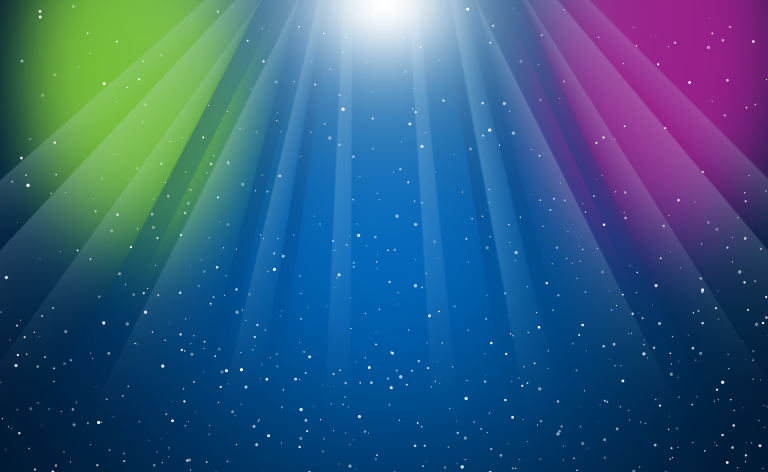
A Shadertoy shader for this background:

```glsl
// Fanned light rays over a deep blue field with green and purple glows and drifting specks.

const vec3 NAVY   = vec3(0.00, 0.07, 0.15);
const vec3 BLUE   = vec3(0.00, 0.40, 0.73);
const vec3 GREEN  = vec3(0.46, 0.75, 0.22);
const vec3 PURPLE = vec3(0.60, 0.12, 0.54);
const vec3 SKY    = vec3(0.62, 0.79, 0.91);
const vec3 PALE   = vec3(0.75, 0.88, 0.95);
const vec3 SHADE  = vec3(0.00, 0.24, 0.48);

const int BEAMS = 9;

// Beam sides as (top x, slope) of the crisp side, then of the fading side.
const vec4 LEFT_BEAMS[BEAMS] = vec4[BEAMS](
    vec4(-0.087, -0.045, -0.066, -0.005),
    vec4(-0.125, -0.17, -0.108, -0.14),
    vec4(-0.14, -0.24, -0.125, -0.17),
    vec4(-0.178, -0.26, -0.15, -0.245),
    vec4(-0.184, -0.50, -0.178, -0.26),
    vec4(-0.258, -0.53, -0.216, -0.50),
    vec4(-0.262, -0.72, -0.258, -0.53),
    vec4(-0.316, -0.94, -0.262, -0.72),
    vec4(-0.379, -1.14, -0.316, -0.94));

const vec4 RIGHT_BEAMS[BEAMS] = vec4[BEAMS](
    vec4(0.051, 0.06, 0.072, 0.10),
    vec4(0.121, 0.16, 0.14, 0.185),
    vec4(0.14, 0.185, 0.17, 0.24),
    vec4(0.17, 0.24, 0.191, 0.265),
    vec4(0.195, 0.50, 0.191, 0.265),
    vec4(0.25, 0.45, 0.29, 0.47),
    vec4(0.305, 0.63, 0.29, 0.47),
    vec4(0.369, 0.84, 0.305, 0.63),
    vec4(0.436, 1.00, 0.369, 0.84));

// Strength (negative darkens) and softness, shared by both sides.
const vec2 BEAM_LOOK[BEAMS] = vec2[BEAMS](
    vec2(0.22, 0.3), vec2(-0.42, 0.3), vec2(0.25, 0.8),
    vec2(-0.42, 0.3), vec2(0.26, 1.0), vec2(-0.42, 0.4),
    vec2(0.24, 1.0), vec2(0.24, 0.8), vec2(0.20, 1.0));

// Sine-free hash: three values in 0..1.
vec3 hash3(vec3 p) {
    p = fract(p * vec3(0.1031, 0.1030, 0.0973));
    p += dot(p, p.yxz + 33.33);
    return fract((p.xxy + p.yxx) * p.zyx);
}

// Squared distance from an ellipse centre, scaled by its radii.
float ellipse2(vec2 p, vec2 center, vec2 radii) {
    vec2 q = (p - center) / radii;
    return dot(q, q);
}

vec3 addBeam(vec3 col, vec2 p, vec4 sides, vec2 look, float pixel) {
    float crisp = sides.x + sides.y * p.y;
    float faded = sides.z + sides.w * p.y;
    float across = (p.x - crisp) / (faded - crisp);
    float inside = min(across, 1.0 - across) * abs(faded - crisp);
    float mask = smoothstep(-pixel, pixel + 0.002, inside);
    mask *= mix(1.0, 1.0 - clamp(across, 0.0, 1.0), look.y);
    mask *= 1.0 - smoothstep(0.30, 0.92, p.y);
    return mix(col, look.x > 0.0 ? PALE : SHADE, abs(look.x) * mask);
}

// One jittered grid of specks, denser toward the bottom.
float specks(vec2 p, float cells, float seed, float pixel) {
    vec2 id = floor(p * cells);
    vec3 place = hash3(vec3(id + 80.0, seed));
    vec3 kind = hash3(vec3(id + 140.0, seed + 9.0));
    vec2 center = (id + 0.15 + 0.7 * place.xy) / cells;
    float radius = mix(0.0010, 0.0036, kind.x * kind.x);
    float present = step(place.z, mix(0.12, 0.50, smoothstep(0.1, 0.9, center.y)));
    float disc = 1.0 - smoothstep(radius - 0.6 * pixel, radius + 0.6 * pixel, length(p - center));
    return present * disc * mix(0.25, 1.0, kind.y);
}

void mainImage(out vec4 fragColor, in vec2 fragCoord) {
    // x runs from the middle, y is depth below the top, in canvas heights
    float pixel = 1.0 / iResolution.y;
    vec2 p = vec2(fragCoord.x - 0.5 * iResolution.x, iResolution.y - fragCoord.y) * pixel;

    // Blue field and coloured side glows
    vec3 col = mix(NAVY, BLUE, exp(-ellipse2(p, vec2(0.0, 0.5), vec2(0.62, 0.60))));
    float green = ellipse2(p, vec2(-0.53, 0.15), vec2(0.25, 0.38));
    float purple = ellipse2(p, vec2(0.59, 0.10), vec2(0.28, 0.42));
    col = mix(col, GREEN, exp(-green * green));
    col = mix(col, PURPLE, exp(-purple * purple));

    // Light and dark beams
    for (int i = 0; i < BEAMS; i++) {
        col = addBeam(col, p, LEFT_BEAMS[i], BEAM_LOOK[i], pixel);
        col = addBeam(col, p, RIGHT_BEAMS[i], BEAM_LOOK[i], pixel);
    }

    // Bright source at the top
    col = mix(col, SKY, 0.75 * exp(-ellipse2(p, vec2(0.0), vec2(0.32, 0.30))));
    col = mix(col, vec3(1.0), exp(-ellipse2(p, vec2(0.0), vec2(0.15, 0.13))));

    // Specks in layers of growing density
    for (int i = 0; i < 4; i++) {
        float layer = float(i);
        col = mix(col, vec3(1.0), specks(p, 11.0 + 4.7 * layer, 3.0 + 7.0 * layer, pixel));
    }
    fragColor = vec4(col, 1.0);
}
```
